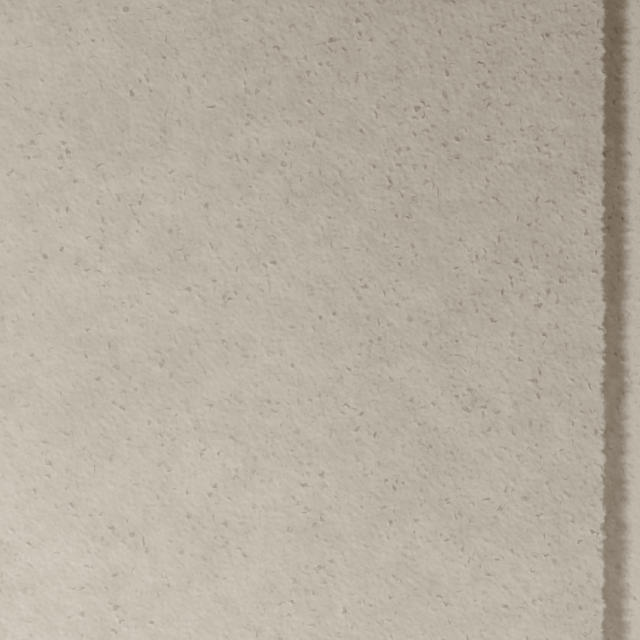
Write a three.js fragment shader that draws this texture.

```glsl
// Pitted beige plaster wall with a shadowed vertical groove near its right edge.
varying vec2 vUv;

#define SHADOW_COLOR vec3(0.50, 0.45, 0.39)
#define LIGHT_COLOR vec3(0.76, 0.727, 0.668)
#define COOL_TINT vec3(0.0, 0.008, 0.018)
#define PIT_CELLS 74.0
#define FLECK_CELLS 122.0
#define PIT_DEPTH 0.50
#define FLECK_DEPTH 0.24
#define PIT_ANGLE -0.75
#define GRAIN_SCALE vec2(115.0, 165.0)
#define GRAIN_RELIEF 0.24
#define GROOVE_LEFT 0.943
#define GROOVE_RIGHT 0.984

float hash(vec2 p) {
  vec3 q = fract(vec3(p.xyx) * 0.1031);
  q += dot(q, q.yzx + 33.33);
  return fract((q.x + q.y) * q.z);
}

float noise(vec2 p) {
  vec2 cell = floor(p);
  vec2 f = fract(p);
  f = f * f * (3.0 - 2.0 * f);
  float low = mix(hash(cell), hash(cell + vec2(1.0, 0.0)), f.x);
  float high = mix(hash(cell + vec2(0.0, 1.0)), hash(cell + 1.0), f.x);
  return mix(low, high, f.y);
}

vec2 rotate(vec2 p, float angle) {
  float c = cos(angle);
  float s = sin(angle);
  return vec2(c * p.x + s * p.y, c * p.y - s * p.x);
}

// Height of the fine surface grain: a slanted layer and an upright one.
float grain(vec2 uv) {
  vec2 p = rotate(uv, PIT_ANGLE) * GRAIN_SCALE + 200.0;
  return 0.55 * noise(p) + 0.45 * noise(uv * 210.0 + 37.0);
}

// Soft irregular pits, one possible per cell, with varied size and depth.
float pits(vec2 uv, float cells, float density) {
  vec2 p = uv * cells + 20.0;
  vec2 home = floor(p);
  vec2 warp = vec2(noise(p * 2.6), noise(p * 2.6 + 61.0)) - 0.5;
  float depth = 0.0;
  for (int y = -1; y <= 1; y++) {
    for (int x = -1; x <= 1; x++) {
      vec2 cell = home + vec2(float(x), float(y));
      vec2 center = cell + vec2(hash(cell + 11.0), hash(cell + 47.0));
      float size = hash(cell + 83.0);
      float angle = PIT_ANGLE + 2.4 * (hash(cell + 131.0) - 0.5);
      vec2 radius = vec2(mix(0.35, 0.70, size), mix(0.20, 0.38, hash(cell + 171.0)));
      vec2 d = rotate(p - center + 0.45 * warp, angle);
      float present = step(hash(cell + 211.0), density);
      float strength = mix(0.2, 1.0, pow(hash(cell + 251.0), 2.5));
      float shape = 1.0 - smoothstep(0.1, 1.0, length(d / radius));
      depth = max(depth, present * strength * shape);
    }
  }
  return depth;
}

void main() {
  vec2 uv = vUv;

  // Broad light falling off towards the upper right, with faint mottling.
  float tone = 1.15 - 0.30 * uv.x - 0.31 * uv.y;
  tone += 0.05 * (noise(uv * 5.0 + 3.0) - 0.5);
  tone += 0.08 * (noise(uv * 24.0 + 9.0) - 0.5);
  tone += 0.10 * (noise(uv * 62.0 + 15.0) - 0.5);

  // Relief and pits grow rougher towards the upper right.
  float roughness = clamp(0.2 + 0.65 * uv.x + 0.25 * uv.y, 0.0, 1.0);
  float density = mix(0.24, 0.58, roughness);
  vec2 lightStep = vec2(0.0020, 0.0024);
  float relief = grain(uv) - grain(uv + lightStep);
  float shade = pits(uv, PIT_CELLS, density);
  float rim = pits(uv + lightStep * 1.4, PIT_CELLS, density);
  float fleck = pits(uv + 0.37, FLECK_CELLS, density);
  float surface = GRAIN_RELIEF * relief * mix(0.75, 1.15, roughness);
  surface += PIT_DEPTH * mix(0.6, 1.0, roughness) * (0.25 * max(rim - shade, 0.0) - shade);
  surface -= FLECK_DEPTH * mix(0.6, 1.0, roughness) * fleck;
  surface += 0.06 * (noise(uv * 300.0 + 71.0) - 0.5);

  // Groove: ragged left edge, softer lit right side.
  float ragged = 0.007 * (noise(vec2(uv.y * 150.0, 5.0)) - 0.5);
  ragged += 0.004 * (noise(uv * 260.0) - 0.5);
  float inside = smoothstep(-0.004, 0.004, uv.x - GROOVE_LEFT - ragged);
  float lit = smoothstep(GROOVE_RIGHT - 0.018, GROOVE_RIGHT + 0.006, uv.x + ragged);
  float grooveTone = mix(0.28, -0.18, uv.y);
  grooveTone += 0.16 * (noise(uv * vec2(90.0, 45.0)) - 0.5);
  float rightTone = 0.98 - 0.27 * uv.y;
  tone = mix(tone, mix(grooveTone, rightTone, lit), inside);
  surface *= mix(1.0, 0.6, inside);

  // Lit plaster is slightly cooler than the shadow.
  float light = tone + surface;
  vec3 color = mix(SHADOW_COLOR, LIGHT_COLOR, light);
  color += COOL_TINT * smoothstep(0.0, 0.6, light);
  gl_FragColor = vec4(color, 1.0);
}
```
